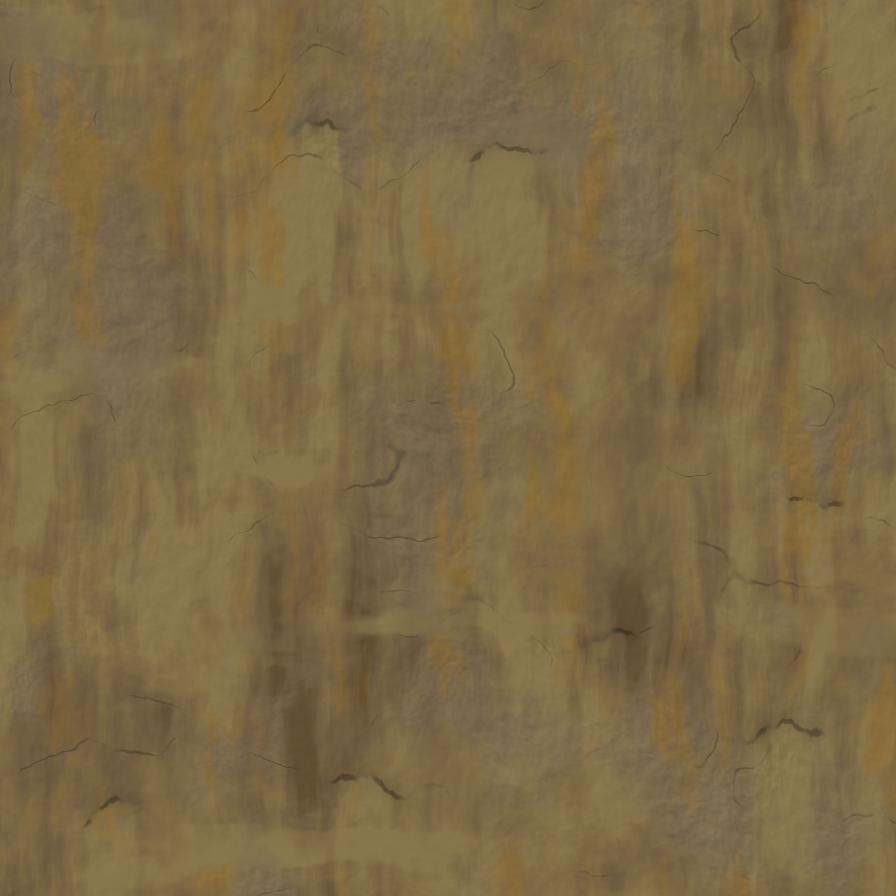
Give the GLSL for this texture, as a three.js fragment shader.

```glsl
// Weathered ochre rock face with vertical mineral streaks, broken ledges and fine cracks.
varying vec2 vUv;

const vec3 SHADOW = vec3(0.385, 0.305, 0.195);
const vec3 UMBER  = vec3(0.445, 0.365, 0.255);
const vec3 OLIVE  = vec3(0.490, 0.412, 0.265);
const vec3 TAN    = vec3(0.535, 0.462, 0.300);
const vec3 OCHRE  = vec3(0.550, 0.410, 0.170);
const vec3 SLATE  = vec3(0.465, 0.405, 0.320);

const vec2 BROAD_STREAK = vec2(13.0, 1.8);   // frequency across and up
const vec2 FINE_STREAK  = vec2(48.0, 4.5);
const vec2 BLOTCH       = vec2(4.5, 3.2);
const vec2 SMEAR        = vec2(2.3, 8.0);
const vec2 LEDGE_GRID   = vec2(4.0, 4.0);
const float LEDGE_SHARE  = 0.5;
const float LEDGE_WIDTH  = 0.0028;
const float CRACK_WIDTH  = 0.022;
const float RELIEF_SCALE = 42.0;
const float RELIEF_DEPTH = 0.055;
const float GRAIN_DEPTH  = 0.022;

vec2 hash2(vec2 cell) {
  vec3 q = fract(cell.xyx * vec3(0.1031, 0.1030, 0.0973));
  q += dot(q, q.yzx + 33.33);
  return fract((q.xx + q.yz) * q.zy);
}

float corner(vec2 cell, vec2 offset) {
  float angle = 6.28318 * hash2(cell).x;
  return dot(vec2(cos(angle), sin(angle)), offset);
}

float gradientNoise(vec2 p) {
  vec2 i = floor(p), f = fract(p), e = vec2(1.0, 0.0);
  vec2 u = f * f * f * (f * (f * 6.0 - 15.0) + 10.0);
  float low  = mix(corner(i, f), corner(i + e, f - e), u.x);
  float high = mix(corner(i + e.yx, f - e.yx), corner(i + 1.0, f - 1.0), u.x);
  return 1.4 * mix(low, high, u.y);
}

float fbm(vec2 p) {
  float sum = 0.0, amplitude = 0.55;
  for (int i = 0; i < 5; i++) {
    sum += amplitude * gradientNoise(p);
    p = p * 2.03 + vec2(17.3, 9.1);
    amplitude *= 0.53;
  }
  return sum;
}

// Ledges: x is the dark broken rim, y the pale slab that runs down below it.
vec2 ledges(vec2 p) {
  vec2 home = floor(p * LEDGE_GRID), result = vec2(0.0);
  float ragged = 0.035 * fbm(vec2(p.x * 13.0, p.y * 5.0) + 31.0);
  float chips = smoothstep(-0.25, 0.2, gradientNoise(p * 38.0));
  for (int y = -1; y <= 1; y++) {
    for (int x = -1; x <= 1; x++) {
      vec2 cell = home + vec2(float(x), float(y));
      vec2 jitter = hash2(cell + 71.0), trait = hash2(cell + 143.0);
      vec2 d = p - (cell + 0.2 + 0.6 * jitter) / LEDGE_GRID;
      float halfWidth = mix(0.03, 0.065, trait.y);
      float rim = d.y + ragged + 5.0 * d.x * d.x;
      float present = step(trait.x, LEDGE_SHARE);
      float span = 1.0 - smoothstep(0.7, 1.1, abs(d.x) / halfWidth);
      float side = abs(d.x + 0.5 * ragged) / (halfWidth * 0.75);
      float slab = smoothstep(0.002, -0.004, rim) * smoothstep(-0.2, -0.04, rim);
      float line = 1.0 - smoothstep(0.3, 1.6, abs(rim) / LEDGE_WIDTH);
      float shade = 0.35 * exp(-abs(rim) * 90.0);
      result.x = max(result.x, present * span * (line * chips + shade));
      result.y = max(result.y, present * slab * (1.0 - smoothstep(0.75, 1.1, side)));
    }
  }
  return result;
}

void main() {
  vec2 p = vUv;
  vec2 warp = vec2(fbm(p * 5.0), fbm(p * 5.0 + 40.0));
  vec2 q = p + warp * vec2(0.018, 0.05);

  // Mineral streaks over large blotches
  float blotch = fbm(q * BLOTCH + 5.0);
  float broad = fbm(q * BROAD_STREAK + 11.0);
  float fine = fbm(q * FINE_STREAK + 23.0);
  float mottle = fbm(q * vec2(24.0, 17.0) + 53.0);
  float smear = smoothstep(0.16, 0.36, fbm(p * SMEAR + 61.0));
  float streaky = smoothstep(-0.35, 0.2, fbm(p * vec2(4.0, 5.0) + 83.0)) * (1.0 - 0.8 * smear);
  float tone = 0.53 + 0.5 * blotch + streaky * (0.75 * broad + 0.42 * fine) + 0.3 * mottle;
  vec2 ledge = ledges(p);
  tone += 0.15 * smear + 0.24 * ledge.y;

  vec3 color = mix(SHADOW, UMBER, smoothstep(0.0, 0.34, tone));
  color = mix(color, OLIVE, smoothstep(0.3, 0.57, tone));
  color = mix(color, TAN, smoothstep(0.52, 0.8, tone));

  // Grey bare stone and rusty ochre runs
  float bare = smoothstep(0.0, 0.35, fbm(q * vec2(5.0, 4.0) + 97.0));
  color = mix(color, SLATE, 0.6 * bare * (1.0 - ledge.y));
  float rust = smoothstep(0.1, 0.45, fbm(q * vec2(15.0, 3.0) + 113.0) + 0.3 * mottle);
  color = mix(color, OCHRE, 0.5 * rust * (1.0 - smear));

  // Surface relief lit from the upper left, with fine grain
  vec2 r = q * RELIEF_SCALE;
  float relief = fbm(r) - fbm(r + vec2(-0.13, 0.16));
  float rough = (0.45 + 0.55 * bare) * (1.0 - 0.65 * smear);
  float grain = gradientNoise(p * 190.0) + 0.5 * gradientNoise(p * vec2(150.0, 60.0) + 7.0);
  color *= 1.0 + rough * (3.0 * RELIEF_DEPTH * relief + GRAIN_DEPTH * grain);

  // Short cracks and ledge rims
  float vein = abs(gradientNoise((p + 0.05 * warp) * vec2(7.0, 10.0) + 131.0));
  float crackMask = smoothstep(0.1, 0.32, fbm(p * 8.0 + 151.0)) * (1.0 - smear);
  float crack = crackMask * (1.0 - smoothstep(0.2 * CRACK_WIDTH, CRACK_WIDTH, vein));
  color *= 1.0 - 0.2 * crack - 0.3 * min(ledge.x, 1.0);

  gl_FragColor = vec4(color, 1.0);
}
```
